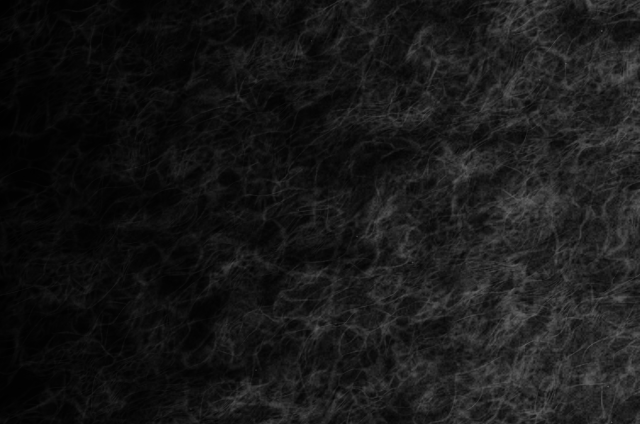
This texture is drawn by a WebGL 1 fragment shader. Its source:

```glsl
precision highp float;

uniform vec2 u_resolution;

const float FIBRE_ANGLE = 0.58;
const float FIBRE_STRETCH = 0.5;
const float FIBRE_WIDTH = 0.0022;
const float FIBRE_BRIGHTNESS = 0.25;
const float FAINTEST_FIBRE_LIGHT = 0.13;
const float COARSEST_SCALE = 13.0;
const float SCALE_STEP = 1.6;
const float SWIRL = 0.33;
const float SWIRL_FREQUENCY = 17.0;
const vec2 CLUMP_SCALE = vec2(9.0, 20.0);
const vec2 STRAND_SCALE = vec2(12.0, 27.0);
const float GROUND_BRIGHTNESS = 0.17;
const float HOLLOW_LEVEL = 0.3;
const float GRAIN_SCALE = 250.0;
const vec2 FLECK_SCALE = vec2(75.0, 140.0);
const float GRAIN_CONTRAST = 1.5;
const float SPECK_SCALE = 130.0;
const float SPECK_SHARE = 0.0012;
const float BLACK_LEVEL = 0.005;
const float WHITE_LEVEL = 0.5;

float hash(vec2 p) {
  vec3 q = fract(vec3(p.xyx) * 0.1031);
  q += dot(q, q.yzx + 33.33);
  return fract((q.x + q.y) * q.z);
}

vec2 hash2(vec2 p) {
  return vec2(hash(p), hash(p + 71.7));
}

mat2 rotation(float angle) {
  float c = cos(angle);
  float s = sin(angle);
  return mat2(c, -s, s, c);
}

float valueNoise(vec2 p) {
  vec2 cell = floor(p);
  vec2 f = fract(p);
  f = f * f * (3.0 - 2.0 * f);
  float low = mix(hash(cell), hash(cell + vec2(1.0, 0.0)), f.x);
  float high = mix(hash(cell + vec2(0.0, 1.0)), hash(cell + 1.0), f.x);
  return mix(low, high, f.y);
}

float cloud(vec2 p) {
  float sum = 0.0;
  float weight = 0.5;
  for (int i = 0; i < 4; i++) {
    sum += weight * valueNoise(p);
    p = rotation(0.3) * p * 2.1 + 13.7;
    weight *= 0.6;
  }
  return sum / 1.09;
}

// Layered sines bend straight fibres into curls
vec2 swirl(vec2 p, float seed) {
  float frequency = SWIRL_FREQUENCY;
  for (int i = 0; i < 5; i++) {
    float phase = seed + 2.4 * float(i);
    vec2 turned = rotation(phase) * p;
    p += SWIRL / frequency * sin(turned.yx * frequency + vec2(phase, 1.7 * phase));
    frequency *= 1.83;
  }
  return p;
}

// Distance to the border between the two nearest cell points
float cellBorder(vec2 p) {
  vec2 cell = floor(p);
  float nearest = 8.0;
  float second = 8.0;
  for (int y = -1; y <= 1; y++) {
    for (int x = -1; x <= 1; x++) {
      vec2 corner = cell + vec2(float(x), float(y));
      float d = length(corner + hash2(corner) - p);
      second = min(second, max(nearest, d));
      nearest = min(nearest, d);
    }
  }
  return 0.5 * (second - nearest);
}

// Broken threads from coarse strands down to a fine mesh
float fibres(vec2 p) {
  float sum = 0.0;
  float scale = COARSEST_SCALE;
  float weight = 1.0;
  for (int i = 0; i < 5; i++) {
    float seed = 3.1 * float(i) + 1.0;
    vec2 q = rotation(0.2 * sin(seed)) * swirl(p, seed);
    float border = cellBorder(q * scale * vec2(FIBRE_STRETCH, 1.0) + 19.0 * seed);
    float thread = 1.0 - smoothstep(0.0, 2.0 * FIBRE_WIDTH * scale, border);
    float presence = smoothstep(0.3, 0.85, valueNoise(q * STRAND_SCALE + 31.0 * seed));
    sum += weight * thread * presence;
    scale *= SCALE_STEP;
    weight *= 0.92;
  }
  return sum;
}

float specks(vec2 p) {
  vec2 cell = floor(p * SPECK_SCALE);
  float present = step(1.0 - SPECK_SHARE, hash(cell + 5.0));
  return present * (1.0 - smoothstep(0.1, 0.4, length(fract(p * SPECK_SCALE) - 0.5)));
}

void main() {
  vec2 uv = gl_FragCoord.xy / u_resolution;
  vec2 p = gl_FragCoord.xy / u_resolution.y;
  vec2 along = rotation(FIBRE_ANGLE) * p;

  // Light falls off from the lower right to the left
  float light = smoothstep(-0.05, 1.22, uv.x * (1.0 - 0.35 * (uv.y - 0.5)));

  // Small dark hollows, softened by haze on the bright side
  vec2 bent = swirl(along, 0.4);
  float clumps = smoothstep(0.28, 0.72, cloud(bent * CLUMP_SCALE + 8.0));
  float ground = mix(mix(HOLLOW_LEVEL, 1.0, clumps), 1.0, 0.4 * light * light);

  float grain = mix(valueNoise(p * GRAIN_SCALE), valueNoise(bent * FLECK_SCALE), 0.5);
  grain = 1.0 + GRAIN_CONTRAST * (grain - 0.5);
  float tone = BLACK_LEVEL + GROUND_BRIGHTNESS * light * ground * grain;
  float fibreLight = mix(FAINTEST_FIBRE_LIGHT, 1.0, light) * mix(0.5, 1.0, clumps);
  tone += FIBRE_BRIGHTNESS * fibreLight * fibres(along) * mix(1.0, grain, 0.6);
  tone += 0.4 * specks(p) * light;

  // Roll off the brightest crossings
  tone = WHITE_LEVEL * (1.0 - exp(-tone / WHITE_LEVEL));
  gl_FragColor = vec4(vec3(tone), 1.0);
}
```
